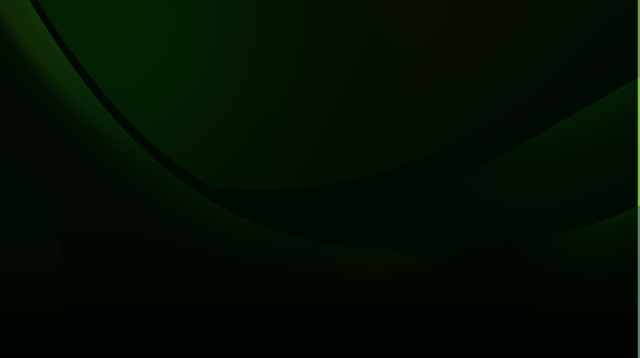
Reproduce this background procedurally as a Shadertoy shader.

```glsl
// Dark green backdrop of sweeping curved sheets with soft glows at their rims.
// Each sheet is the region above a curve y(x); its light fades with distance
// from that curve. Coordinates run 0..1.79 across and 0..1 up.

const float WIDTH = 1.79;
const vec3 NIGHT  = vec3(0.003, 0.034, 0.006);
const vec3 LEAF   = vec3(0.012, 0.135, 0.008);
const vec3 OLIVE  = vec3(0.065, 0.170, 0.025);
const vec3 SHADOW = vec3(0.005, 0.038, 0.006);
const vec3 MOSS   = vec3(0.014, 0.050, 0.008);

// Antialiased coverage of the region where f is positive
float cover(float f) {
    return clamp(0.5 + f / max(fwidth(f), 1e-5), 0.0, 1.0);
}

// Soft elliptical glow, 1 at its centre
float glow(vec2 p, vec2 centre, vec2 radius) {
    vec2 q = (p - centre) / radius;
    return exp(-dot(q, q));
}

// Large bowl: steep on the left, shallow on the right
float bowlCurve(float x) {
    float d = x - 1.15;
    float bend = d < 0.0 ? 0.255 - 0.335 * d : 0.18 + 0.2 * d;
    return 0.301 + d * d * bend;
}

// Lower rim of the inner sheet, following the bowl on the left
float sheetCurve(float x) {
    float d = x - 0.72;
    return max(bowlCurve(x) + 0.037, 0.469 + 0.42 * d * d);
}

// Space below the bowl: nested bands at left and a thin light under the rim
vec3 outerSpace(vec2 p, float bowl) {
    float depth = max(bowl - p.y, 0.0);
    float left = 1.0 - smoothstep(0.05, 0.95, p.x);
    float right = smoothstep(1.4, 1.79, p.x);
    vec3 color = NIGHT * mix(0.45, 1.0, smoothstep(0.0, 0.4, p.y));

    // Faint disc entering from the left border
    float disc = 1.0 - length((p - vec2(-0.16, 0.2)) / vec2(0.34, 0.43));
    color += vec3(0.005, 0.010, 0.003) * cover(disc) * smoothstep(0.08, 0.4, p.y);

    // Wide dim band, then the narrower bright one
    float wide = p.y - (0.82 - 1.25 * p.x + 0.72 * p.x * p.x);
    color += vec3(0.006, 0.026, 0.003) * left * smoothstep(-0.015, 0.08, wide);
    float narrow = p.y - (0.94 - 1.48 * p.x + 1.15 * p.x * p.x);
    float fade = 1.0 - smoothstep(0.1, 0.56, p.x);
    vec3 band = mix(LEAF, OLIVE, smoothstep(0.58, 0.92, p.y));
    color = mix(color, band, 0.85 * fade * smoothstep(-0.03, 0.06, narrow));

    // Rim light
    color += vec3(0.008, 0.045, 0.006) * exp(-depth * 18.0)
           * (1.0 - smoothstep(0.5, 1.15, p.x));
    color += vec3(0.018, 0.020, 0.0) * glow(p, vec2(1.06, 0.28), vec2(0.16, 0.05));
    color += vec3(0.014, 0.075, 0.006) * right * exp(-depth * 14.0);
    return color;
}

// Inner sheet, brightest towards the upper left
vec3 innerSheet(vec2 p) {
    float lit = glow(p, vec2(0.30, 0.94), vec2(0.46, 0.48));
    vec3 color = mix(MOSS, LEAF, lit);
    color += vec3(0.010, 0.006, -0.006) * glow(p, vec2(1.18, 1.0), vec2(0.3, 0.25));
    return color;
}

// Beam with a sharp, nearly straight upper edge at the right
vec3 rightBeam(vec2 p) {
    float depth = 0.785 - 0.57 * (1.787 - p.x) - p.y;
    float along = smoothstep(1.18, 1.79, p.x);
    return vec3(0.010, 0.085, 0.008) * along * cover(depth)
         * exp(-max(depth, 0.0) * 9.0);
}

// Pale strip along the right border, in three tones
vec3 borderTone(float y) {
    vec3 tone = mix(vec3(0.38, 0.50, 0.42), vec3(0.48, 0.75, 0.30), cover(y - 0.425));
    return mix(tone, vec3(0.46, 0.60, 0.32), cover(y - 0.785));
}

void mainImage(out vec4 fragColor, in vec2 fragCoord) {
    vec2 uv = fragCoord / iResolution.xy;
    vec2 p = uv * vec2(WIDTH, 1.0);

    float bowl = bowlCurve(p.x);
    float sheet = sheetCurve(p.x);

    // Shadowed gap between bowl and sheet; the sheet's rim melts away rightwards
    float rimFade = 1.0 - smoothstep(0.9, 1.75, p.x);
    float sheetMask = mix(smoothstep(-0.12, 0.22, p.y - sheet),
                          cover(p.y - sheet), rimFade);
    vec3 inside = mix(SHADOW, innerSheet(p), sheetMask) + rightBeam(p);
    vec3 color = mix(outerSpace(p, bowl), inside, cover(p.y - bowl));

    // Dark bottom line and pale right border
    color *= smoothstep(0.002, 0.010, uv.y);
    color = mix(color, borderTone(uv.y), cover(uv.x - 0.9965));
    fragColor = vec4(max(color, 0.0), 1.0);
}
```
